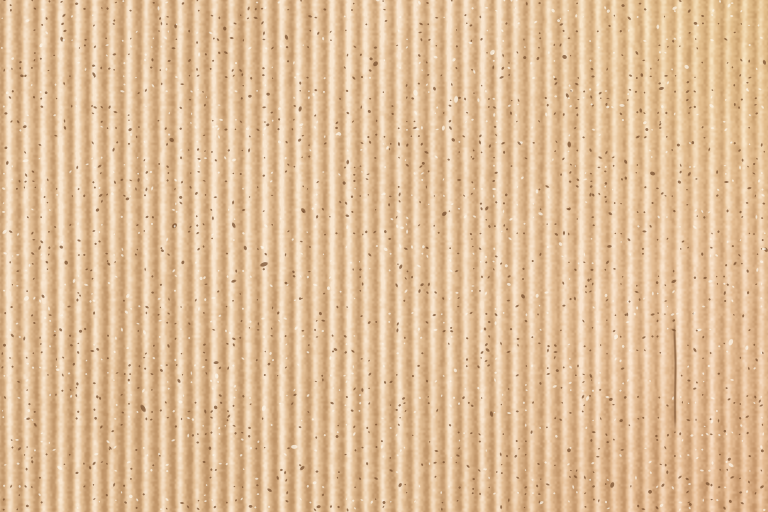
Write a WebGL 1 fragment shader that draws this texture.

```glsl
precision highp float;
// Corrugated kraft cardboard: upright flutes with pale crests and tan grooves.
// A slightly stretched cosine shapes the flutes; value noise adds pulp grain
// and stains, and jittered grid cells scatter dark and pale paper flecks.

uniform vec2 u_resolution;

const float TAU = 6.2831853;

// Flute index across the width: offset, slope and gentle tightening to the right
const float FLUTE_START = -0.58;
const float FLUTE_COUNT = 44.5;
const float FLUTE_TIGHTEN = 1.475;
const float FLUTE_WOBBLE = 0.10;
const float FLUTE_DEPTH = 0.36;
const float FLUTE_SKEW = 0.07;

const float GRAIN_SCALE = 210.0;   // noise cells per canvas height
const float GRAIN_AMOUNT = 0.30;
const float STAIN_AMOUNT = 0.14;

const vec3 GROOVE_COLOR = vec3(0.75, 0.58, 0.405);
const vec3 PAPER_COLOR = vec3(0.89, 0.745, 0.58);
const vec3 CREST_COLOR = vec3(0.975, 0.90, 0.81);
const vec3 DARK_FLECK = vec3(0.47, 0.31, 0.18);
const vec3 PALE_FLECK = vec3(0.99, 0.96, 0.91);
const vec3 PINK_TINT = vec3(1.01, 0.985, 0.985);
const vec3 YELLOW_TINT = vec3(1.0, 1.0, 0.94);

const float CREASE_X = 0.879;
const float CREASE_WIDTH = 0.0016;
const vec2 CREASE_SPAN = vec2(0.15, 0.38);

float hash(vec2 p) {
  vec3 q = fract(p.xyx * 0.1031);
  q += dot(q, q.yzx + 33.33);
  return fract((q.x + q.y) * q.z);
}

float noise(vec2 p) {
  vec2 i = floor(p);
  vec2 f = fract(p);
  f = f * f * (3.0 - 2.0 * f);
  return mix(mix(hash(i), hash(i + vec2(1.0, 0.0)), f.x),
             mix(hash(i + vec2(0.0, 1.0)), hash(i + vec2(1.0, 1.0)), f.x), f.y);
}

// Brightness of the flutes, 0 in the grooves to 1 on the crests
float fluteTone(vec2 uv) {
  float flute = FLUTE_START + uv.x * (FLUTE_COUNT + FLUTE_TIGHTEN * uv.x);
  flute += FLUTE_WOBBLE * (noise(vec2(uv.x * 9.0, uv.y * 2.5)) - 0.5);
  float index = floor(flute + 0.5);
  float wave = cos(TAU * flute);
  float crest = 0.5 + 0.5 * wave;
  float depth = FLUTE_DEPTH * mix(1.08, 0.76, smoothstep(0.45, 1.0, uv.x));
  float tone = 0.50 + depth * wave;
  tone += FLUTE_SKEW * cos(2.0 * TAU * flute + 1.1);
  // Each crest wears differently, also along its length
  float wear = noise(vec2(index * 7.3, uv.y * 5.0)) + hash(vec2(index, 4.0)) - 1.0;
  return tone + 0.13 * wear * crest;
}

// Coverage of an elongated fleck inside one grid cell; y picks dark or pale
vec2 fleck(vec2 p, float cells, float radius, float chance, float pixel) {
  vec2 cell = floor(p * cells);
  vec2 seed = cell + cells * 1.7;
  vec2 center = 0.25 + 0.5 * vec2(hash(seed + 11.0), hash(seed + 23.0));
  vec2 d = (fract(p * cells) - center) / cells;
  float angle = TAU * hash(seed + 37.0);
  float c = cos(angle);
  float s = sin(angle);
  d = vec2(c * d.x + s * d.y, c * d.y - s * d.x);
  d.y *= mix(0.5, 1.0, hash(seed + 41.0));
  float size = radius * mix(0.6, 1.1, hash(seed + 53.0));
  float cover = 1.0 - smoothstep(size - 0.6 * pixel, size + 0.6 * pixel, length(d));
  return vec2(cover * step(hash(seed), chance), step(0.6, hash(seed + 67.0)));
}

void main() {
  vec2 uv = gl_FragCoord.xy / u_resolution;
  vec2 p = gl_FragCoord.xy / u_resolution.y;
  float pixel = 1.0 / u_resolution.y;

  // Flutes, grain, broad stains and overall light
  float tone = fluteTone(uv);
  float grain = 0.6 * noise(p * GRAIN_SCALE) + 0.4 * noise(p * GRAIN_SCALE * 0.47 + 19.0);
  tone += GRAIN_AMOUNT * (grain - 0.5);
  tone += STAIN_AMOUNT * (noise(p * vec2(4.0, 3.0) + 5.0) - 0.5);
  tone += 0.10 * (smoothstep(0.0, 0.55, uv.y) - 0.6);
  tone = clamp(tone, 0.0, 1.0);

  vec3 color = mix(GROOVE_COLOR, PAPER_COLOR, smoothstep(0.0, 0.5, tone) * 0.5 + min(tone, 0.5));
  color = mix(color, CREST_COLOR, max(0.0, 2.0 * tone - 1.0));
  color *= mix(vec3(1.0), PINK_TINT, smoothstep(0.5, 1.0, uv.x) * (1.0 - uv.y));
  color *= mix(vec3(1.0), YELLOW_TINT, smoothstep(0.6, 1.0, uv.x) * smoothstep(0.4, 1.0, uv.y));

  // Flecks, from few and large to many and tiny
  float cells = 13.0;
  float radius = 0.0038;
  float chance = 0.16;
  for (int layer = 0; layer < 3; layer++) {
    vec2 f = fleck(p, cells, radius, chance, pixel);
    color = mix(color, mix(DARK_FLECK, PALE_FLECK, f.y), 0.75 * f.x);
    cells *= 2.3;
    radius *= 0.7;
    chance *= 1.35;
  }

  // One torn crease near the right
  float bend = 0.0015 * (noise(vec2(3.0, uv.y * 14.0)) - 0.5);
  float crease = 1.0 - smoothstep(0.0, CREASE_WIDTH + 0.5 * pixel, abs(uv.x - CREASE_X - bend));
  crease *= smoothstep(CREASE_SPAN.x, CREASE_SPAN.x + 0.04, uv.y);
  crease *= 1.0 - smoothstep(CREASE_SPAN.y - 0.04, CREASE_SPAN.y, uv.y);
  color = mix(color, DARK_FLECK, 0.7 * crease);

  gl_FragColor = vec4(color, 1.0);
}
```
